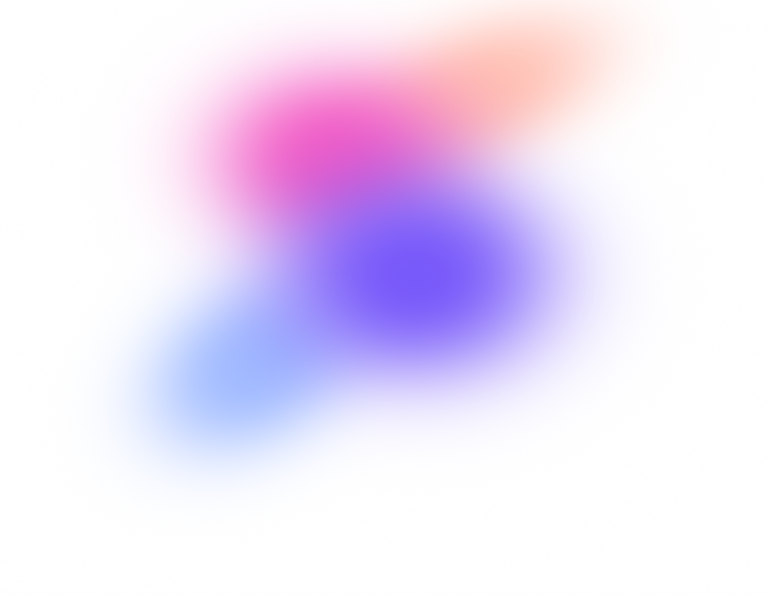
Reproduce this background procedurally as a Shadertoy shader.

```glsl
// Four soft, tilted elliptical glows (peach, pink, sky blue, violet) on white.
// Each glow is a flat-topped Gaussian of an elliptical distance,
// layered from back to front; all lengths are fractions of the height.

const vec3 PAPER  = vec3(0.998, 0.998, 0.999);
const vec3 PEACH  = vec3(1.00, 0.68, 0.61);
const vec3 PINK   = vec3(0.96, 0.36, 0.77);
const vec3 SKY    = vec3(0.55, 0.68, 1.00);
const vec3 VIOLET = vec3(0.47, 0.35, 0.98);

// Exponent on the squared distance: above 1 gives a flatter centre
const float FALLOFF = 1.3;

// Coverage of a blurred ellipse, turned counterclockwise by angle
float glow(vec2 p, vec2 center, vec2 radii, float angle) {
    float c = cos(angle), s = sin(angle);
    vec2 d = p - center;
    vec2 q = vec2(c * d.x + s * d.y, c * d.y - s * d.x) / radii;
    return exp(-pow(dot(q, q), FALLOFF));
}

// Fine noise that hides banding in the slow gradients
float grain(vec2 cell) {
    return fract(sin(dot(cell, vec2(12.99, 78.23))) * 43758.5) - 0.5;
}

void mainImage(out vec4 fragColor, in vec2 fragCoord) {
    vec2 p = fragCoord / iResolution.y;
    // Keep the composition centred when the aspect ratio changes
    p.x += 0.5 * (512.0 / 398.0 - iResolution.x / iResolution.y);

    // Warm glows above
    vec3 color = PAPER;
    color = mix(color, PEACH, 0.75 * glow(p, vec2(0.804, 0.849), vec2(0.218, 0.112), 0.35));
    color = mix(color, PINK, 0.98 * glow(p, vec2(0.561, 0.735), vec2(0.209, 0.154), 0.0));

    // Cool glows below, violet in front
    color = mix(color, SKY, 0.80 * glow(p, vec2(0.419, 0.384), vec2(0.184, 0.134), 0.52));
    color = mix(color, VIOLET, glow(p, vec2(0.695, 0.539), vec2(0.235, 0.176), 0.0));

    color += grain(fragCoord) / 255.0;
    fragColor = vec4(clamp(color, 0.0, 1.0), 1.0);
}
```
